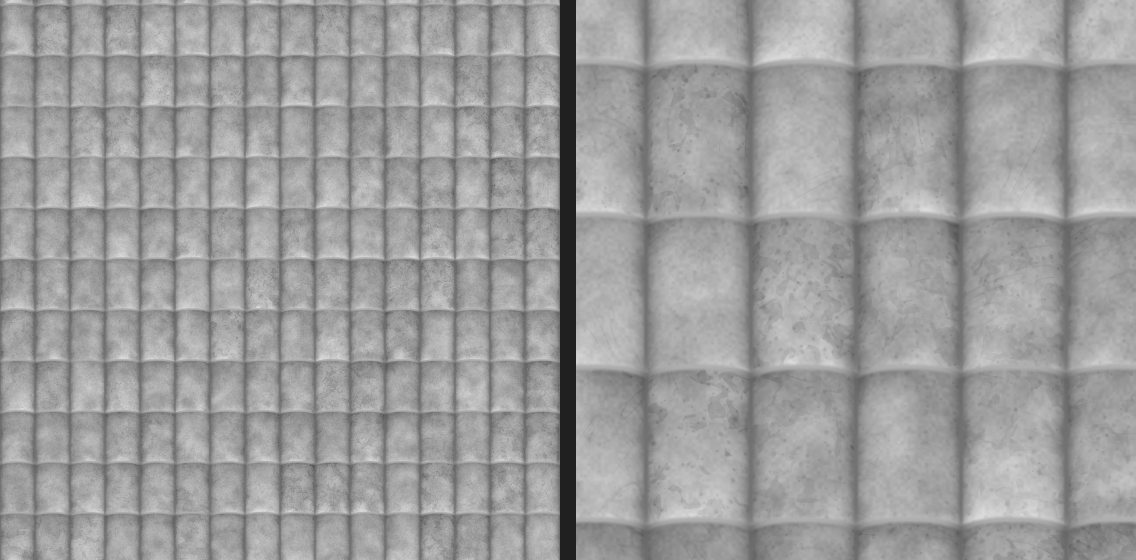
Left: the whole. Right: its middle third, enlarged.
Give the GLSL for this texture, as a Shadertoy shader.

```glsl
// Weathered grey roof of barrel tiles: 16 columns by 11 rows with arched lower lips.
// Each tile is shaded from its distance to the side grooves and lips, then worn by
// noise in its own local coordinates; tile ids wrap, so the canvas tiles seamlessly.

const vec2  TILES        = vec2(16.0, 11.0);
const float LIP_OFFSET   = 0.875;  // height of the lip at the grooves, in rows
const float ARCH_HEIGHT  = 0.055;  // rise of the lip at the tile centre
const float ARCH_POWER   = 2.6;    // higher is flatter in the middle
const float BASE_GREY    = 0.684;
const float GROOVE_DARK  = 0.235;
const float GROOVE_WIDTH = 0.080;
const float GROOVE_ROUND = 0.022;  // softens the bottom of the groove
const float LIP_LIGHT    = 0.085;
const float LIP_WIDTH    = 0.045;
const float LIP_SOFT     = 0.035;  // rounding of the lip, in rows
const float SHADOW_DARK  = 0.125;
const float SHADOW_WIDTH = 0.075;
const float SLOPE_DARK   = 0.050;  // slow darkening towards the tile top
const float BLEACH_LIGHT = 0.11;
const float TONE_SPREAD  = 0.060;
const float MOTTLE       = 0.21;
const float FLAKE_DARK   = 0.060;
const float SCRATCH_DARK = 0.035;
const float PIT_DARK     = 0.060;
const float GRAIN        = 0.050;

vec2 hash2(vec2 p) {
    vec3 q = fract(p.xyx * vec3(0.1031, 0.1030, 0.0973));
    q += dot(q, q.yzx + 33.33);
    return fract((q.xx + q.yz) * q.zy);
}

float valueNoise(vec2 p) {
    vec2 i = floor(p), f = fract(p);
    f = f * f * (3.0 - 2.0 * f);
    vec2 e = vec2(0.0, 1.0);
    return mix(mix(hash2(i).x, hash2(i + e.yx).x, f.x),
               mix(hash2(i + e.xy).x, hash2(i + e.yy).x, f.x), f.y);
}

float fbm(vec2 p) {
    float sum = 0.0, amplitude = 0.5;
    for (int i = 0; i < 4; i++) {
        sum += amplitude * valueNoise(p);
        p = mat2(1.6, 1.2, -1.2, 1.6) * p + 7.3;
        amplitude *= 0.5;
    }
    return sum / 0.9375;
}

// Sparse round pits: distance to the nearest random point, each with its own radius.
float pits(vec2 p) {
    vec2 cell = floor(p);
    float cover = 0.0;
    for (int y = -1; y <= 1; y++)
    for (int x = -1; x <= 1; x++) {
        vec2 id = cell + vec2(x, y);
        float radius = 0.40 * pow(hash2(id + 19.7).x, 5.0);
        float dist = length(p - id - hash2(id));
        cover = max(cover, 1.0 - smoothstep(radius * 0.4, radius + 0.05, dist));
    }
    return cover;
}

// Wear of one tile, as a signed change of grey.
float wear(vec2 p, vec2 id, float v) {
    vec2 toneRand = hash2(id + 3.1), wearRand = hash2(id + 41.7);
    vec2 q = p + 60.0 * hash2(id + 11.3);
    float blotch = fbm(q * 3.0);
    float grey = TONE_SPREAD * (toneRand.x - 0.5) + MOTTLE * (blotch - 0.5);

    // Irregular dark flakes, heavy on a few tiles
    vec2 warp = vec2(valueNoise(q * 9.0), valueNoise(q * 9.0 + 31.0)) - 0.5;
    float flake = smoothstep(0.56, 0.64, fbm(q * 7.0 + warp * 1.2 + 5.0));
    grey -= FLAKE_DARK * flake * mix(0.2, 1.0, wearRand.x * wearRand.x);

    // Fine scratches along a random direction
    float angle = 6.2832 * wearRand.y;
    vec2 along = mat2(cos(angle), sin(angle), -sin(angle), cos(angle)) * q;
    float scratch = 1.0 - smoothstep(0.0, 0.09, abs(valueNoise(along * vec2(2.5, 11.0)) - 0.5));
    grey -= SCRATCH_DARK * scratch * smoothstep(0.5, 0.75, valueNoise(q * 2.5 + 9.0));

    // Pits and grain
    grey -= PIT_DARK * pits(q * 13.0) * (0.3 + 0.7 * wearRand.x);
    grey += GRAIN * (valueNoise(q * 30.0) - 0.5);

    // Pale bleaching above the lip
    float bleach = exp(-v / 0.16) * smoothstep(0.25, 0.7, blotch);
    return grey + BLEACH_LIGHT * bleach * mix(0.15, 1.0, toneRand.y);
}

void mainImage(out vec4 fragColor, in vec2 fragCoord) {
    vec2 grid = fragCoord / iResolution.xy * TILES;
    vec2 pixel = TILES / iResolution.xy;

    // Tile layout: v runs from the lip at the bottom to the shadow at the top
    float u = fract(grid.x);
    float side = abs(2.0 * u - 1.0);
    float row = grid.y - LIP_OFFSET - ARCH_HEIGHT * (1.0 - pow(side, ARCH_POWER));
    float v = fract(row);
    vec2 id = mod(vec2(floor(grid.x), floor(row)), TILES);

    // Coverage fades each tile's own detail at its border
    float groove = min(u, 1.0 - u);
    float lipCover = smoothstep(0.0, max(LIP_SOFT, pixel.y), v);
    float topCover = smoothstep(0.0, max(LIP_SOFT, pixel.y), 1.0 - v);
    float cover = lipCover * topCover * smoothstep(0.0, max(0.04, pixel.x), groove);

    // Barrel and overlap shading, where the lip lifts the groove and shadows do not add up
    float roundGroove = sqrt(groove * groove + GROOVE_ROUND * GROOVE_ROUND) - GROOVE_ROUND;
    float grooveShade = exp(-roundGroove / GROOVE_WIDTH);
    float lip = exp(-v / LIP_WIDTH) * lipCover;
    float shadow = exp(-(1.0 - v) / SHADOW_WIDTH) * topCover;
    float grey = BASE_GREY - GROOVE_DARK * grooveShade * (1.0 - 0.35 * lip);
    grey += LIP_LIGHT * lip;
    grey -= SHADOW_DARK * shadow * (1.0 - 0.65 * grooveShade);
    grey -= SLOPE_DARK * smoothstep(0.35, 1.0, v) * topCover * (1.0 - 0.6 * grooveShade);

    grey += cover * wear(vec2(u, v * TILES.x / TILES.y), id, v);
    fragColor = vec4(vec3(clamp(grey, 0.0, 1.0)), 1.0);
}
```
